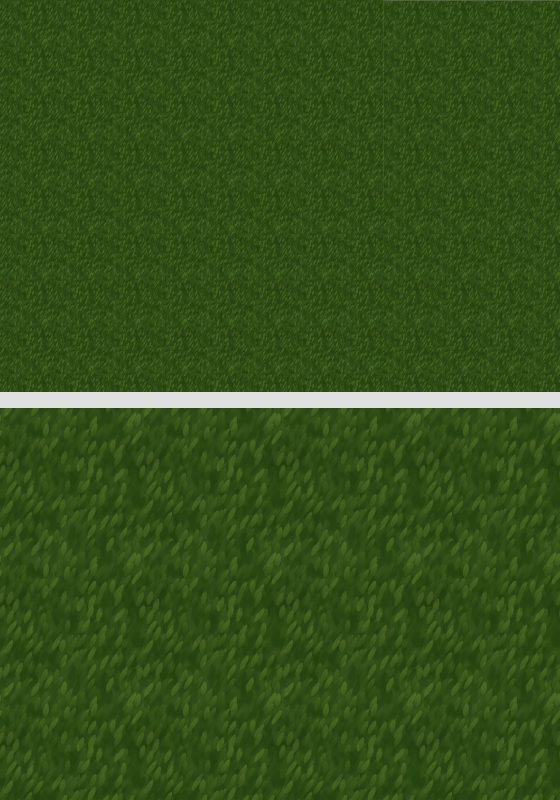
Top: the whole. Bottom: its middle third, enlarged.
Write a Shadertoy shader that draws this texture.

```glsl
const float TILES_ACROSS = 12.0;
const vec2 BLADE_GRID = vec2(15.0, 10.0);
const float SEAM_X = 0.685;
const float SEAM_END = 0.495;
const float SEAM_WIDTH = 0.0013;

const vec3 SHADOW_GREEN = vec3(0.145, 0.26, 0.06);
const vec3 MID_GREEN = vec3(0.21, 0.32, 0.10);
const vec3 LIGHT_GREEN = vec3(0.29, 0.405, 0.14);
const vec3 DRY_GREEN = vec3(0.28, 0.35, 0.18);
const vec3 COOL_SHADOW = vec3(0.18, 0.28, 0.12);
const vec3 SEAM_GREY = vec3(0.48, 0.54, 0.42);

vec2 hash2(vec2 p) {
    vec3 q = fract(vec3(p.xyx) * vec3(0.1031, 0.1030, 0.0973));
    q += dot(q, q.yzx + 33.33);
    return fract((q.xx + q.yz) * q.zy);
}

float cornerGradient(vec2 cell, vec2 offset, vec2 period, float seed) {
    float angle = 6.2832 * hash2(mod(cell, period) + seed).x;
    return dot(vec2(cos(angle), sin(angle)), offset);
}

// Gradient noise that wraps after one tile
float tileNoise(vec2 tile, vec2 period, float seed) {
    vec2 p = tile * period;
    vec2 cell = floor(p);
    vec2 f = p - cell;
    vec2 u = f * f * f * (f * (f * 6.0 - 15.0) + 10.0);
    vec2 e = vec2(1.0, 0.0);
    float bottom = mix(cornerGradient(cell, f, period, seed),
                       cornerGradient(cell + e, f - e, period, seed), u.x);
    float top = mix(cornerGradient(cell + e.yx, f - e.yx, period, seed),
                    cornerGradient(cell + e.xx, f - e.xx, period, seed), u.x);
    return mix(bottom, top, u.y);
}

// Leaning blades: x is coverage, y is the tone of the topmost blade
vec2 bladeLayer(vec2 tile, vec2 grid, float seed, float pixel) {
    vec2 p = tile * grid;
    vec2 base = floor(p);
    float blur = max(0.7 * pixel * grid.x, 0.1);
    vec2 result = vec2(0.0);
    for (int y = -1; y <= 1; y++) {
        for (int x = -1; x <= 1; x++) {
            vec2 cell = base + vec2(x, y);
            vec2 id = mod(cell, grid) + seed;
            vec2 jitter = hash2(id);
            vec2 traits = hash2(id + 57.0);
            vec2 d = p - cell - 0.2 - 0.6 * jitter;
            d.x -= d.y * mix(0.15, 0.95, traits.x);
            float along = clamp(d.y / 0.6, -1.0, 1.0);
            float halfWidth = 0.34 * (1.0 - along * along);
            float cover = smoothstep(blur, -blur, abs(d.x) - halfWidth);
            cover *= smoothstep(0.65, 0.4, abs(d.y)) * (0.75 + 0.25 * along);
            result = mix(result, vec2(1.0, traits.y), cover);
        }
    }
    return result;
}

vec3 grass(vec2 tile, float pixel) {
    // Soil shade and broad patches
    float fine = tileNoise(tile, vec2(18.0, 12.0), 11.0);
    float patches = tileNoise(tile, vec2(3.0), 29.0);
    vec3 color = mix(SHADOW_GREEN, MID_GREEN, smoothstep(-0.3, 0.4, fine));
    color = mix(color, COOL_SHADOW, 0.4 * smoothstep(0.05, 0.4, patches));

    // Lower and upper blades
    vec2 low = bladeLayer(tile, BLADE_GRID, 3.0, pixel);
    vec3 lowColor = mix(SHADOW_GREEN, LIGHT_GREEN, low.y);
    color = mix(color, lowColor, 0.85 * low.x);
    vec2 high = bladeLayer(tile + 0.037, BLADE_GRID, 83.0, pixel);
    vec3 bladeColor = mix(SHADOW_GREEN, LIGHT_GREEN, smoothstep(0.0, 0.65, high.y));
    bladeColor = mix(bladeColor, DRY_GREEN, smoothstep(0.8, 0.88, high.y));
    color = mix(color, bladeColor, high.x);
    return color * (1.0 + 0.14 * patches);
}

float softLine(float dist, float width, float pixel) {
    return clamp((0.5 * (width - pixel) - abs(dist)) / pixel + 1.0, 0.0, 1.0)
           * min(1.0, width / pixel);
}

void mainImage(out vec4 fragColor, in vec2 fragCoord) {
    float pixel = 1.0 / iResolution.x;
    vec2 fromTop = vec2(fragCoord.x, fragCoord.y - iResolution.y) * pixel;
    float height = fragCoord.y / iResolution.y;
    vec3 color = grass(fromTop * TILES_ACROSS, pixel * TILES_ACROSS);

    // Worn join around the upper right sheet
    float side = softLine(fromTop.x - SEAM_X, SEAM_WIDTH, pixel);
    side *= smoothstep(SEAM_END - 0.01, SEAM_END + 0.01, height);
    float wear = 0.5 + 0.5 * tileNoise(fromTop * 40.0, vec2(64.0), 7.0);
    color = mix(color, SEAM_GREY, side * 0.55 * wear);
    float top = softLine(fromTop.y + 0.5 * SEAM_WIDTH, SEAM_WIDTH, pixel);
    top *= smoothstep(SEAM_X - pixel, SEAM_X + pixel, fromTop.x);
    color = mix(color, SEAM_GREY, top * 0.8);

    fragColor = vec4(color, 1.0);
}
```
